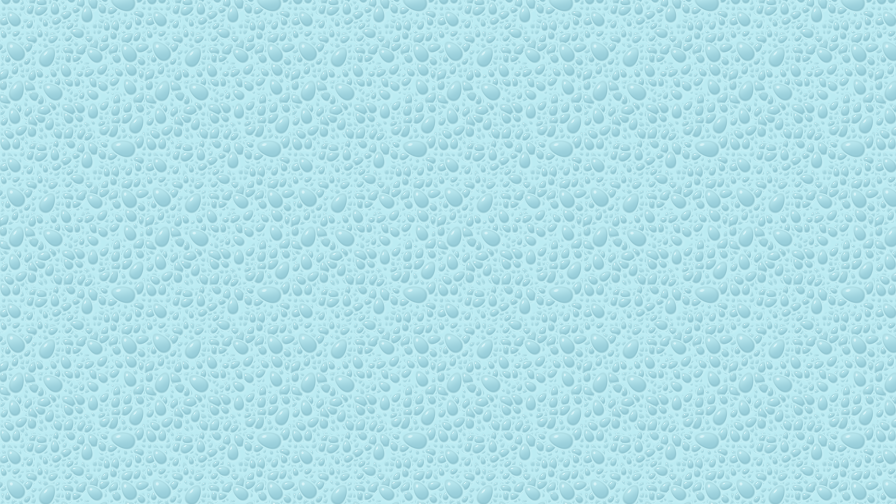
Write a WebGL 2 fragment shader that draws this pattern.

```glsl
#version 300 es
precision highp float;
// Pale aqua water drops of three sizes, crowded together in a square repeating tile.

uniform vec2 u_resolution;
out vec4 fragColor;

struct Drop {
    float dist;   // signed distance in tile units
    vec2 disc;    // position mapped to the unit disc
    vec2 centre;
    float radius;
};

vec4 hash4(vec2 cell, float seed) {
    vec4 h = fract(vec4(cell.xyx, seed) * vec4(0.1031, 0.1030, 0.0973, 0.1099));
    h += dot(h, h.wzxy + 33.33);
    return fract((h.xxyz + h.yzzw) * h.zywx);
}

// One leaning, egg-shaped drop in a cell of an n by n grid that wraps
Drop dropInCell(vec2 p, vec2 cell, float n, float size) {
    vec4 h = hash4(mod(cell, n), n);
    vec2 centre = cell + 0.5 + (h.xy - 0.5) * 0.55;
    float lean = (h.z - 0.5) * 2.7;
    mat2 turn = mat2(cos(lean), sin(lean), -sin(lean), cos(lean));
    vec2 radii = size * (0.55 + 0.6 * h.w) * vec2(0.74, 1.15);
    vec2 v = (turn * (p * n - centre)) / radii;
    v.x *= 1.0 + 0.22 * clamp(v.y, -1.0, 1.0);
    float dist = (length(v) - 1.0) * radii.x / n;
    return Drop(dist, v * turn, centre / n, radii.y / n);
}

// Distance to the large drops, used to keep smaller ones clear of them
float largeField(vec2 p) {
    float dist = 9.0;
    for (int k = 0; k < 9; k++) {
        vec2 cell = floor(p * 4.0) + vec2(k % 3 - 1, k / 3 - 1);
        dist = min(dist, dropInCell(p, cell, 4.0, 0.255).dist);
    }
    return dist;
}

// Nearest drop of one grid, cut back where two neighbours press together
Drop nearestDrop(vec2 p, float n, float size) {
    Drop best = Drop(9.0, vec2(0.0), vec2(0.0), 1.0);
    float second = 9.0;
    for (int k = 0; k < 9; k++) {
        vec2 cell = floor(p * n) + vec2(k % 3 - 1, k / 3 - 1);
        Drop drop = dropInCell(p, cell, n, size);
        if (n > 4.0 && largeField(drop.centre) < 0.5 * drop.radius) continue;
        if (drop.dist < best.dist) {
            second = best.dist;
            best = drop;
        } else {
            second = min(second, drop.dist);
        }
    }
    best.dist = max(best.dist, 0.5 * (best.dist - second) + 0.005);
    return best;
}

// Bright rim, shaded body and glint, lit from the upper left
vec3 paintDrop(vec3 under, Drop drop, float pixel, float depth) {
    vec2 q = drop.disc;
    float inside = smoothstep(0.8 * pixel, -0.8 * pixel, drop.dist);
    float fall = dot(q, vec2(0.35, -0.94));

    // Light gathered just outside the lower edge
    float rim = smoothstep(0.018, 0.0, drop.dist) * smoothstep(-0.6, 0.8, fall);
    vec3 color = mix(under, vec3(0.79, 0.95, 0.97), 0.65 * rim * depth);

    vec3 body = mix(vec3(0.715, 0.90, 0.93), vec3(0.58, 0.795, 0.845),
                    depth * smoothstep(-0.8, 0.8, fall));
    // Thin shaded contour
    body -= 0.05 * depth * smoothstep(-0.014, 0.0, drop.dist);
    // Glint following the upper left edge
    float glint = smoothstep(0.36, 0.1, length((q - vec2(-0.36, 0.44)) * mat2(0.7, 0.7, -1.2, 1.2)));
    body = mix(body, vec3(0.90, 0.98, 0.99), 0.8 * glint * depth);
    return mix(color, body, inside);
}

void main() {
    // About six tiles across, square at any canvas size
    float tiles = 6.14;
    vec2 p = gl_FragCoord.xy / u_resolution.x * tiles;
    float pixel = tiles / u_resolution.x;

    Drop large = nearestDrop(p, 4.0, 0.255);
    Drop medium = nearestDrop(p, 12.0, 0.46);
    Drop tiny = nearestDrop(p, 24.0, 0.42);

    // Leave a narrow gap around every larger drop
    medium.dist = max(medium.dist, 0.009 - large.dist);
    tiny.dist = max(tiny.dist, 0.010 - min(medium.dist, large.dist));

    vec3 color = vec3(0.735, 0.92, 0.95);
    color = paintDrop(color, tiny, pixel, 0.55);
    color = paintDrop(color, medium, pixel, 0.9);
    color = paintDrop(color, large, pixel, 0.9);
    fragColor = vec4(color, 1.0);
}
```
